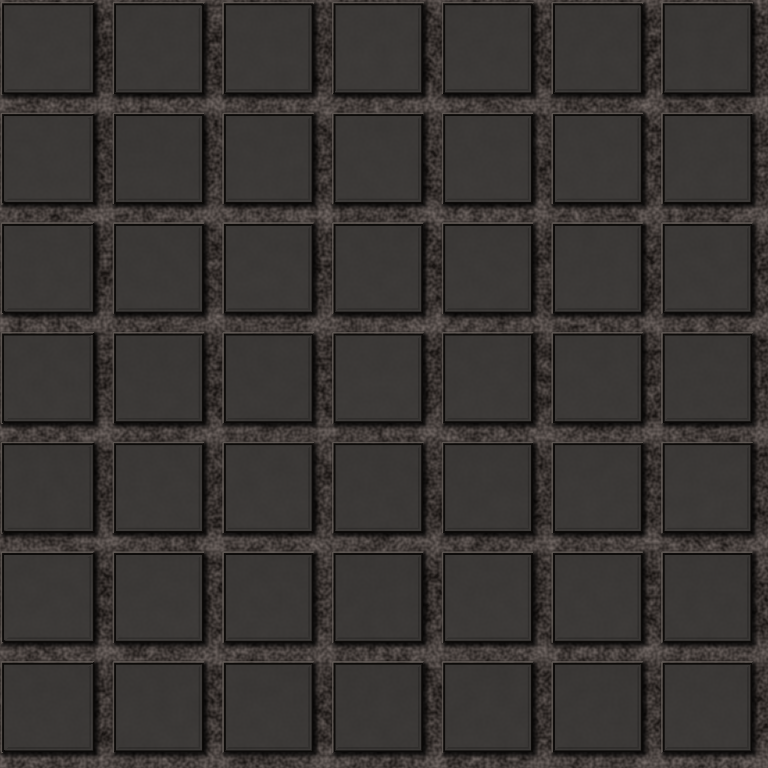
Reproduce this pattern procedurally as a WebGL 1 fragment shader.

```glsl
precision highp float;
// Raised charcoal square tiles in a grid, set in worn mottled brown-grey grout.

uniform vec2 u_resolution;

const float REPEATS = 7.0;
const vec2 TILE_CENTER = vec2(0.447);     // in cell units, from the upper left
const vec2 TILE_HALF = vec2(0.404);
const vec2 FIRST_GROW = vec2(0.013, 0.006); // first column and row are a bit larger
const vec2 SHADOW_OFFSET = vec2(0.016);
const float SHADOW_SOFT = 0.055;
const float LINE_HALF = 0.007;
const float CROSSING_SIZE = 0.017;
const float COARSE_SCALE = 62.0;
const float FINE_SCALE = 215.0;

const vec3 TILE_COLOR = vec3(0.232, 0.222, 0.215);
const vec3 GROUT_DARK = vec3(0.095, 0.078, 0.070);
const vec3 GROUT_LIGHT = vec3(0.420, 0.385, 0.372);
const vec3 RIM_LIGHT = vec3(0.420, 0.390, 0.370);
const vec3 EDGE_DARK = vec3(0.025, 0.018, 0.012);

float hash(vec2 p) {
  vec3 v = fract(vec3(p.xyx) * 0.1031);
  v += dot(v, v.yzx + 33.33);
  return fract((v.x + v.y) * v.z);
}

vec2 gradient(vec2 lattice) {
  float angle = 6.2832 * hash(lattice);
  return vec2(cos(angle), sin(angle));
}

float gradientNoise(vec2 p) {
  vec2 i = floor(p);
  vec2 f = fract(p);
  vec2 w = f * f * f * (f * (f * 6.0 - 15.0) + 10.0);
  float a = dot(gradient(i), f);
  float b = dot(gradient(i + vec2(1.0, 0.0)), f - vec2(1.0, 0.0));
  float c = dot(gradient(i + vec2(0.0, 1.0)), f - vec2(0.0, 1.0));
  float d = dot(gradient(i + vec2(1.0)), f - vec2(1.0));
  return mix(mix(a, b, w.x), mix(c, d, w.x), w.y);
}

float boxDistance(vec2 p, vec2 halfSize) {
  vec2 d = abs(p) - halfSize;
  return length(max(d, 0.0)) + min(max(d.x, d.y), 0.0);
}

float line(float dist, float center, float halfWidth, float aa) {
  return 1.0 - smoothstep(halfWidth - aa, halfWidth + aa, abs(dist - center));
}

// Mottled grout: paler at crossings, darker along the vertical channels
vec3 groutColor(vec2 uv, vec2 grid) {
  vec2 c = fract(grid - TILE_CENTER) - 0.5;
  c = abs(c - sign(c) * 0.5 + sign(c) * 0.5);
  float crossing = exp(-dot(c, c) / CROSSING_SIZE);
  float vertical = smoothstep(-0.05, 0.15, c.y - c.x);
  float coarse = gradientNoise(uv * COARSE_SCALE) + 0.5 * gradientNoise(uv * COARSE_SCALE * 2.1 + 17.0);
  float fine = gradientNoise(uv * FINE_SCALE + 41.0);
  float wear = mix(1.0, 0.55, crossing);
  float tone = 0.52 + 0.24 * crossing - 0.14 * vertical + 0.42 * wear * coarse + 0.5 * fine;
  return mix(GROUT_DARK, GROUT_LIGHT, clamp(tone, 0.0, 1.1));
}

// Nearly flat face with faint grain and a small shift from tile to tile
vec3 tileColor(vec2 uv, vec2 cell, vec2 local) {
  float tone = 1.0 + 0.035 * gradientNoise(uv * FINE_SCALE + 7.0);
  tone += 0.04 * gradientNoise(uv * 45.0 + 3.0);
  tone += 0.03 * (hash(cell + 5.0) - 0.5) + 0.05 * local.y;
  return TILE_COLOR * tone;
}

void main() {
  vec2 uv = gl_FragCoord.xy / u_resolution;
  vec2 grid = vec2(uv.x, 1.0 - uv.y) * REPEATS;
  vec2 cell = floor(grid);
  float pixel = REPEATS / min(u_resolution.x, u_resolution.y);
  float aa = 0.5 * pixel;

  vec2 grow = FIRST_GROW * (1.0 - step(0.5, cell));
  vec2 local = fract(grid) - TILE_CENTER + grow * 0.6;
  vec2 halfSize = TILE_HALF + grow;
  float dist = boxDistance(local, halfSize);
  float lit = 1.0 - smoothstep(-aa, aa, local.x + local.y);

  // Grout, cast shadow and the pale rim on the upper left
  vec3 color = groutColor(uv, grid);
  float shadowDist = boxDistance(local - SHADOW_OFFSET, halfSize);
  float shadow = 1.0 - smoothstep(-0.01, SHADOW_SOFT, shadowDist);
  color *= 1.0 - 0.78 * shadow;
  color = mix(color, RIM_LIGHT, 0.75 * lit * line(dist, 0.010, LINE_HALF, aa));

  // Tile face with its dark outline and faint inner bevel
  vec3 face = tileColor(uv, cell, local);
  face *= 1.0 - 0.18 * (1.0 - lit) * line(dist, -0.034, LINE_HALF, aa);
  color = mix(color, face, 1.0 - smoothstep(-aa, aa, dist));
  float outline = line(dist, mix(-0.003, -0.007, lit), LINE_HALF * 1.15, aa);
  color = mix(color, EDGE_DARK, 0.88 * outline);

  gl_FragColor = vec4(color, 1.0);
}
```
